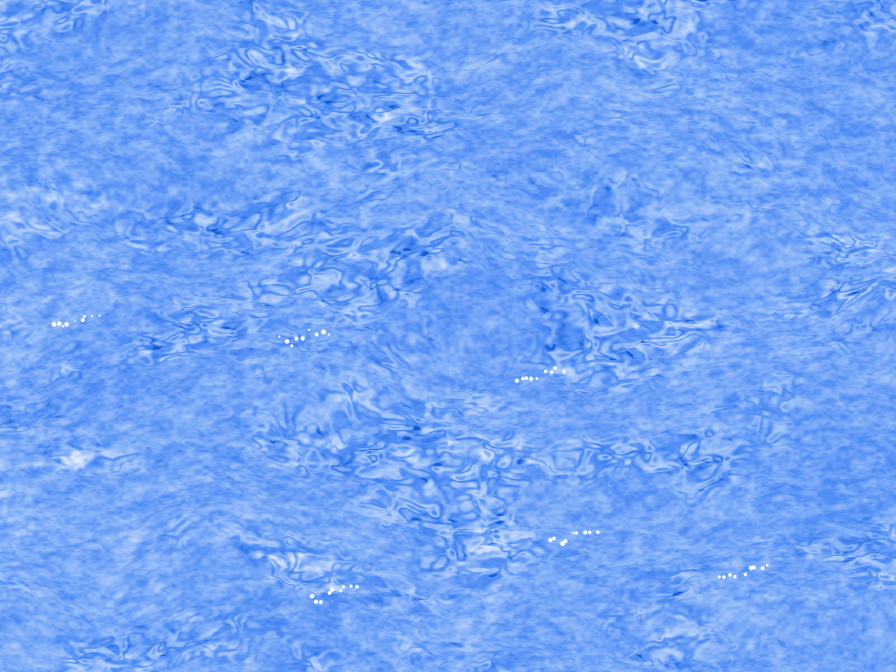
Reproduce this texture procedurally as a Shadertoy shader.

```glsl
// Rippled blue water surface with fine streaks, marbled patches and white glints.

#define BASE_TONE 0.449
#define STREAK_SCALE vec2(42.0, 105.0)
#define STREAK_GAIN 0.36
#define GRAIN_GAIN 0.13
#define BROAD_GAIN 0.13
#define MARBLE_SCALE vec2(58.0, 105.0)
#define MARBLE_GAIN 0.17
#define PALE_GAIN 0.12
#define FLECK_GAIN 0.22
#define GLINT_CELL 0.31
#define GLINT_RADIUS 0.0036

float hash(vec2 p) {
    vec3 q = fract(vec3(p.xyx) * 0.1031);
    q += dot(q, q.yzx + 33.33);
    return fract((q.x + q.y) * q.z);
}

vec2 hash2(vec2 p) {
    return vec2(hash(p), hash(p + 71.7));
}

float noise(vec2 p) {
    vec2 i = floor(p), f = fract(p);
    f = f * f * (3.0 - 2.0 * f);
    float low = mix(hash(i), hash(i + vec2(1, 0)), f.x);
    float high = mix(hash(i + vec2(0, 1)), hash(i + vec2(1, 1)), f.x);
    return mix(low, high, f.y);
}

float layeredNoise(vec2 p) {
    float sum = 0.0, weight = 0.5;
    for (int k = 0; k < 3; k++) {
        sum += weight * noise(p);
        p = mat2(2.1, 0.25, -0.25, 2.1) * p + 17.3;
        weight *= 0.6;
    }
    return sum / 0.98;
}

// Bends the streaks into gently changing slopes.
vec2 currentWarp(vec2 p) {
    float swell = sin(p.x * 7.0 + 3.0 * sin(p.y * 5.0)) * 0.010;
    float drift = noise(p * vec2(6.0, 9.0) + 4.0) * 0.05;
    float curl = noise(p * vec2(30.0, 40.0)) * 0.008;
    return p + vec2(curl, swell + drift + curl);
}

// Short light and dark contour lines that curl around each other.
float marble(vec2 p) {
    vec2 s = p * MARBLE_SCALE;
    s += 1.4 * vec2(noise(s * 0.6 + 9.0), noise(s * 0.6 + 31.0));
    return sin(noise(s) * 9.0 + noise(s * 1.7 + 50.0) * 3.0);
}

// Sparse elongated cells, each holding a small tilted fleck.
float flecks(vec2 p) {
    vec2 s = p * vec2(70.0, 130.0), cell = floor(s);
    float cover = 0.0;
    for (int y = -1; y <= 1; y++)
    for (int x = -1; x <= 1; x++) {
        vec2 id = cell + vec2(x, y);
        vec2 d = s - id - hash2(id);
        d.y += d.x * (hash(id + 5.0) * 2.0 - 0.7) + 0.5 * (noise(s * 2.0) - 0.5);
        float size = 0.25 + 0.3 * hash(id + 8.0);
        float shape = 1.0 - smoothstep(size * 0.5, size, length(d * vec2(0.6, 1.0)));
        cover = max(cover, shape * step(0.95, hash(id + 13.0)));
    }
    return cover;
}

// Short arcs of round white beads, scattered over a coarse grid.
float glints(vec2 p) {
    vec2 id = floor(p / GLINT_CELL);
    vec2 center = (id + 0.25 + 0.5 * hash2(id + 2.0)) * GLINT_CELL;
    float edge = 0.8 / iResolution.y, cover = 0.0;
    for (int k = 0; k < 9; k++) {
        float n = float(k), t = n / 8.0 - 0.5;
        vec2 bead = center + vec2(t * 0.07, 0.009 * sin(t * 5.0));
        bead += (hash2(id + n * 3.7) - 0.5) * vec2(0.008, 0.012);
        float radius = GLINT_RADIUS * (0.35 + 0.65 * hash(id + n));
        cover = max(cover, 1.0 - smoothstep(radius - edge, radius + edge, length(p - bead)));
    }
    return cover * step(0.5, hash(id + 19.0));
}

vec3 waterColor(float tone) {
    vec3 deep = vec3(0.07, 0.36, 0.84), blue = vec3(0.32, 0.56, 0.96);
    vec3 pale = vec3(0.67, 0.79, 0.98);
    vec3 color = mix(deep, blue, smoothstep(0.04, 0.32, tone));
    color = mix(color, pale, clamp((tone - 0.32) / 0.35, 0.0, 1.0));
    return mix(color, vec3(1.0), clamp((tone - 0.67) / 0.33, 0.0, 1.0));
}

void mainImage(out vec4 fragColor, in vec2 fragCoord) {
    vec2 p = fragCoord / iResolution.y;
    vec2 q = currentWarp(p);

    // Overall flow: broad bands, streaks and fine grain
    float tone = BASE_TONE;
    tone += BROAD_GAIN * (layeredNoise(q * vec2(4.0, 9.0) + 40.0) - 0.5);
    tone += STREAK_GAIN * (layeredNoise(q * STREAK_SCALE) - 0.5);
    tone += GRAIN_GAIN * (noise(p * vec2(150.0, 210.0)) - 0.5);

    // Marbled patches, densest around the middle
    vec2 fromMiddle = (p - vec2(0.68, 0.5)) * vec2(1.7, 1.2);
    float middle = exp(-3.0 * dot(fromMiddle, fromMiddle));
    float patchField = layeredNoise(q * vec2(7.0, 14.0) + 7.0) + 0.14 * middle;
    float patchMask = smoothstep(0.48, 0.76, patchField);
    tone += MARBLE_GAIN * marble(q) * (0.16 + 0.84 * patchMask);

    // Pale brushed clouds and flat bright shards
    float cloud = smoothstep(0.54, 0.78, layeredNoise(p * vec2(5.0, 8.0) + 23.0));
    float brush = smoothstep(0.35, 0.75, noise(vec2(q.x + q.y * 0.6, q.y - q.x * 0.3) * vec2(42.0, 90.0)));
    float shard = smoothstep(0.78, 0.82, noise(q * vec2(18.0, 50.0) + 3.0));
    tone += PALE_GAIN * (cloud * brush + shard * patchMask);

    // Dark flecks and white glints
    tone -= FLECK_GAIN * flecks(q) * (0.3 + 0.7 * patchMask);
    vec3 color = mix(waterColor(tone), vec3(0.97, 0.99, 1.0), glints(p));
    fragColor = vec4(color, 1.0);
}
```
